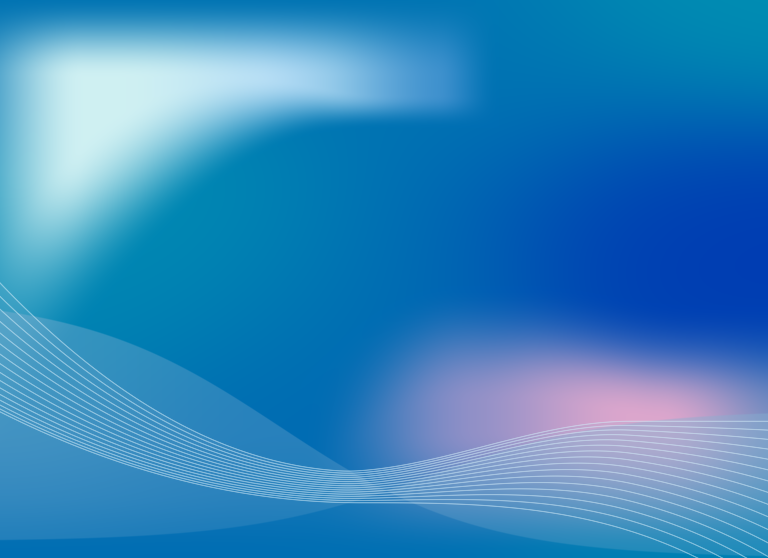
Write a Shadertoy shader that draws this background.

```glsl
// Soft blue gradient with a pale and a rosy glow, crossed by a veil and a fan of fine wave lines.

const int SPOT_COUNT = 12;
const float SPOT_FALLOFF = 20.0;
const int LINE_COUNT = 16;
const float LINE_HALF_WIDTH = 0.0011;
const float LINE_ALPHA = 0.52;
const float WAIST_X = 0.47;      // where the lines run level

const vec3 MINT = vec3(0.81, 0.94, 0.95);
const vec3 SKY = vec3(0.70, 0.86, 0.96);
const vec3 PERIWINKLE = vec3(0.50, 0.68, 0.92);
const vec3 VIOLET = vec3(0.55, 0.56, 0.78);
const vec3 ROSE = vec3(0.86, 0.65, 0.80);
const vec3 VEIL = vec3(0.52, 0.69, 0.82);
const vec3 LINE_COLOUR = vec3(0.82, 0.92, 0.97);

// Each spot: position, then its green level (low is deep blue, high is teal)
const vec3 SPOTS[SPOT_COUNT] = vec3[](
    vec3(0.00, 1.00, 0.45), vec3(0.27, 0.56, 0.57), vec3(0.50, 0.50, 0.40),
    vec3(0.34, 0.28, 0.40), vec3(0.86, 0.57, 0.23), vec3(0.90, 1.03, 0.56),
    vec3(0.62, 0.86, 0.45), vec3(0.05, 0.05, 0.43), vec3(0.92, 0.04, 0.50),
    vec3(0.48, 0.05, 0.44), vec3(0.45, 1.00, 0.45), vec3(0.08, 0.45, 0.52));

float sigmoid(float x) { return 1.0 / (1.0 + exp(-x)); }

vec3 backdrop(vec2 p) {
    float green = 0.0, total = 0.0;
    for (int i = 0; i < SPOT_COUNT; i++) {
        vec2 d = p - SPOTS[i].xy;
        float weight = exp(-SPOT_FALLOFF * dot(d, d));
        green += weight * SPOTS[i].z;
        total += weight;
    }
    return vec3(0.0, green / total, 0.70);
}

// Pale glow: crisp lower rim on the right, wide and misty on the left
vec3 addPaleGlow(vec3 colour, vec2 p) {
    float bend = max(0.43 - p.x, 0.0);
    float rim = 0.79 - 2.6 * bend * bend;
    float blur = mix(0.25, 0.04, smoothstep(0.0, 0.5, p.x));
    float mask = smoothstep(rim - 0.5 * blur, rim + blur, p.y);
    mask *= smoothstep(1.01, 0.86, p.y) * smoothstep(-0.09, 0.11, p.x);
    mask *= mix(1.0, 0.45, smoothstep(0.33, 0.60, p.x)) * smoothstep(0.65, 0.57, p.x);
    mask *= mix(0.6, 1.0, smoothstep(0.42, 0.70, p.y));
    vec3 tint = mix(MINT, SKY, smoothstep(0.15, 0.40, p.x));
    tint = mix(tint, PERIWINKLE, smoothstep(0.42, 0.62, p.x));
    return mix(colour, tint, mask);
}

// Rosy glow: arched top, fading to violet on the left
vec3 addRosyGlow(vec3 colour, vec2 p) {
    float bend = max(0.60 - p.x, 0.0);
    float rim = 0.478 - 0.035 * smoothstep(0.68, 0.90, p.x) - 4.0 * bend * bend;
    float depth = smoothstep(rim + 0.01, rim - 0.20, p.y);
    float mask = depth * smoothstep(0.39, 0.62, p.x) * smoothstep(0.0, 0.23, p.y);
    mask *= 1.0 - 0.5 * smoothstep(0.86, 1.04, p.x);
    float warmth = smoothstep(0.58, 0.83, p.x) * smoothstep(0.0, 0.9, depth);
    return mix(colour, mix(VIOLET, ROSE, warmth), mask);
}

// Height of one line; t runs from 0 for the top line to 1 for the bottom one
float lineHeight(float x, float t) {
    float left = max(1.0 - x / WAIST_X, 0.0);
    float right = max((x - WAIST_X) / (1.0 - WAIST_X), 0.0);
    float drop = mix(0.163, 0.338, pow(1.0 - t, 1.8));
    float rise = 0.09 * (1.0 - t * t) * smoothstep(0.44, 0.82, x);
    float fall = 0.175 * t * right * right * right;
    return mix(0.155, 0.099, t) + drop * left * left + rise - fall;
}

float waveLines(vec2 p, float aspect, float pixel) {
    float cover = 0.0;
    const float STEP = 0.002;
    for (int i = 0; i < LINE_COUNT; i++) {
        float t = float(i) / float(LINE_COUNT - 1);
        float y = lineHeight(p.x, t);
        float slope = (lineHeight(p.x + STEP, t) - y) / (STEP * aspect);
        float d = abs(p.y - y) / sqrt(1.0 + slope * slope);
        float ink = 1.0 - smoothstep(0.0, pixel, d - LINE_HALF_WIDTH + 0.5 * pixel);
        cover = max(cover, ink);
    }
    return cover;
}

void mainImage(out vec4 fragColor, in vec2 fragCoord) {
    vec2 p = fragCoord / iResolution.xy;
    float pixel = 1.0 / iResolution.y;
    float aspect = iResolution.x / iResolution.y;

    vec3 colour = backdrop(p);
    colour = addPaleGlow(colour, p);
    colour = addRosyGlow(colour, p);

    // Veil between a falling and a rising curve that cross
    float falling = 0.47 * sigmoid((0.365 - p.x) / 0.13);
    float rising = 0.03 + 0.235 * sigmoid((p.x - 0.56) / 0.12);
    float above = smoothstep(-pixel, pixel, p.y - min(falling, rising));
    float below = smoothstep(-pixel, pixel, max(falling, rising) - p.y);
    float veilAlpha = mix(0.24, 0.42, smoothstep(0.03, 0.24, p.y));
    veilAlpha *= mix(1.0, 0.72, smoothstep(0.0, 0.35, p.x) * smoothstep(0.6, 0.4, p.x));
    colour = mix(colour, VEIL, above * below * veilAlpha);

    // Faint sheet behind the lines, then the lines themselves
    float sheet = smoothstep(-pixel, pixel, lineHeight(p.x, 0.0) - p.y);
    colour = mix(colour, VEIL, 0.13 * sheet * smoothstep(0.0, 0.12, p.y));
    float ink = waveLines(p, aspect, pixel);
    colour = mix(colour, LINE_COLOUR, ink * LINE_ALPHA);

    fragColor = vec4(colour, 1.0);
}
```
